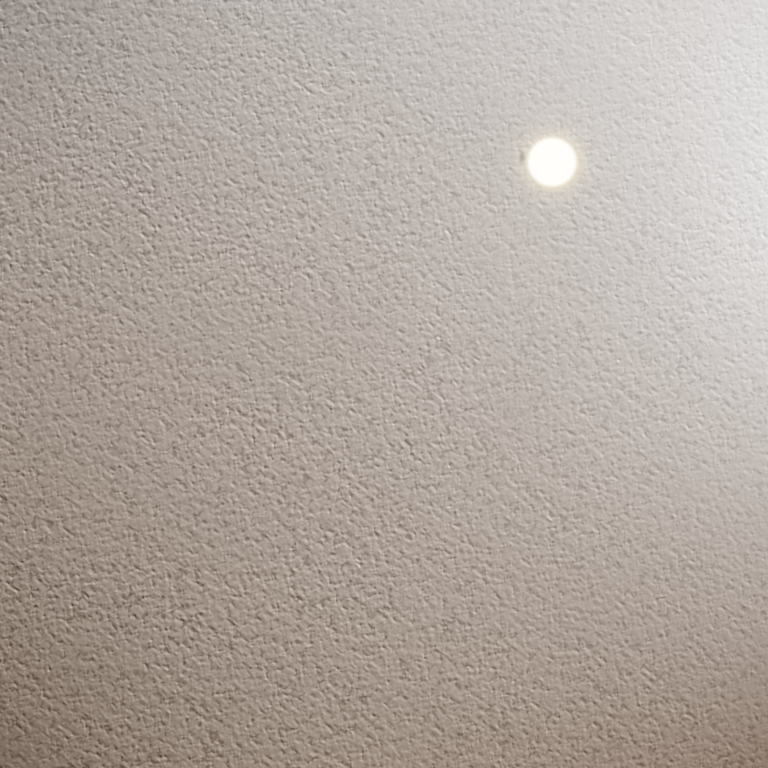
Reproduce this texture procedurally as a WebGL 1 fragment shader.

```glsl
precision highp float;
// A rough plaster wall under soft daylight from the right, with a small round lamp.
// Broad light is a quadratic blend of nine wall tones; the fine stucco relief is shaded
// from slopes of layered value noise; the lamp is a distance-based disc with a halo.

uniform vec2 u_resolution;

float hash(vec2 cell) {
  vec3 q = fract(vec3(cell.xyx) * 0.1031);
  q += dot(q, q.yzx + 33.33);
  return fract((q.x + q.y) * q.z);
}

float valueNoise(vec2 p) {
  vec2 cell = floor(p);
  vec2 f = fract(p);
  f = f * f * (3.0 - 2.0 * f);
  float low = mix(hash(cell), hash(cell + vec2(1.0, 0.0)), f.x);
  float high = mix(hash(cell + vec2(0.0, 1.0)), hash(cell + vec2(1.0, 1.0)), f.x);
  return mix(low, high, f.y);
}

// Quadratic through three tones placed at t = 0, 0.5 and 1
vec3 blendThree(vec3 a, vec3 b, vec3 c, float t) {
  return a * (2.0 * t - 1.0) * (t - 1.0)
       + b * 4.0 * t * (1.0 - t)
       + c * t * (2.0 * t - 1.0);
}

vec3 wallLight(vec2 uv) {
  vec3 bottom = blendThree(vec3(0.475, 0.41, 0.36), vec3(0.605, 0.545, 0.495),
                           vec3(0.545, 0.47, 0.415), uv.x);
  vec3 middle = blendThree(vec3(0.615, 0.565, 0.525), vec3(0.70, 0.66, 0.63),
                           vec3(0.79, 0.77, 0.755), uv.x);
  vec3 top = blendThree(vec3(0.605, 0.575, 0.555), vec3(0.76, 0.74, 0.725),
                        vec3(0.85, 0.84, 0.835), uv.x);
  vec2 glare = (uv - vec2(1.04, 0.73)) / vec2(0.17, 0.24);
  return blendThree(bottom, middle, top, uv.y)
       + vec3(0.035, 0.037, 0.04) * exp(-dot(glare, glare));
}

// Plaster height: small grains, lightly bent, over slightly larger lumps
float stuccoHeight(vec2 uv) {
  vec2 warp = vec2(valueNoise(uv * 110.0), valueNoise(uv * 110.0 + 57.0)) - 0.5;
  vec2 p = mat2(0.8, 0.6, -0.6, 0.8) * uv + warp * 0.003;
  return 0.62 * valueNoise(p * 190.0) + 0.38 * valueNoise(p.yx * 310.0 + 19.0);
}

// Signed shading of the relief, with pits darker than the ridges are bright
float stuccoShade(vec2 uv, vec2 lightStep) {
  float height = stuccoHeight(uv);
  float slope = height - stuccoHeight(uv + lightStep);
  float pit = smoothstep(0.42, 0.12, height);
  return slope * 0.24 - pit * 0.07 + 0.010;
}

float discMask(vec2 p, float radius, float softness) {
  return 1.0 - smoothstep(radius - softness, radius + softness, length(p));
}

vec3 addLamp(vec3 color, vec2 p, float pixel) {
  // Shadowed mount at the left and a faint housing rim
  float mount = discMask((p + vec2(0.039, -0.006)) * vec2(1.0, 0.55), 0.003, 0.003);
  color *= 1.0 - 0.28 * mount;
  float rim = discMask(p - vec2(0.002, -0.002), 0.035, 0.002 + pixel);
  color = mix(color, vec3(0.82, 0.78, 0.71), rim * 0.6);
  // Warm halo, then the bright face
  float outside = max(length(p) - 0.031, 0.0);
  float halo = 0.48 * exp(-outside / 0.008) + 0.20 * exp(-outside / 0.026);
  color = mix(color, vec3(0.98, 0.94, 0.85), halo);
  return mix(color, vec3(1.0, 0.998, 0.985), discMask(p, 0.0315, 0.0028 + pixel));
}

void main() {
  vec2 uv = gl_FragCoord.xy / u_resolution;
  float pixel = 0.7 / min(u_resolution.x, u_resolution.y);
  vec3 color = wallLight(uv);

  // Relief fades where daylight washes over the wall
  float wash = smoothstep(0.35, 1.25, uv.x * 0.8 + uv.y * 0.5);
  float patches = 0.8 + 0.4 * valueNoise(uv * 9.0);
  float relief = stuccoShade(uv, vec2(0.0014, 0.0021));
  color += relief * patches * mix(1.15, 0.45, wash) * vec3(1.0, 1.02, 1.04);
  color += (valueNoise(uv * 24.0) - 0.5) * 0.008;

  color = addLamp(color, uv - vec2(0.719, 0.789), pixel);
  gl_FragColor = vec4(clamp(color, 0.0, 1.0), 1.0);
}
```
